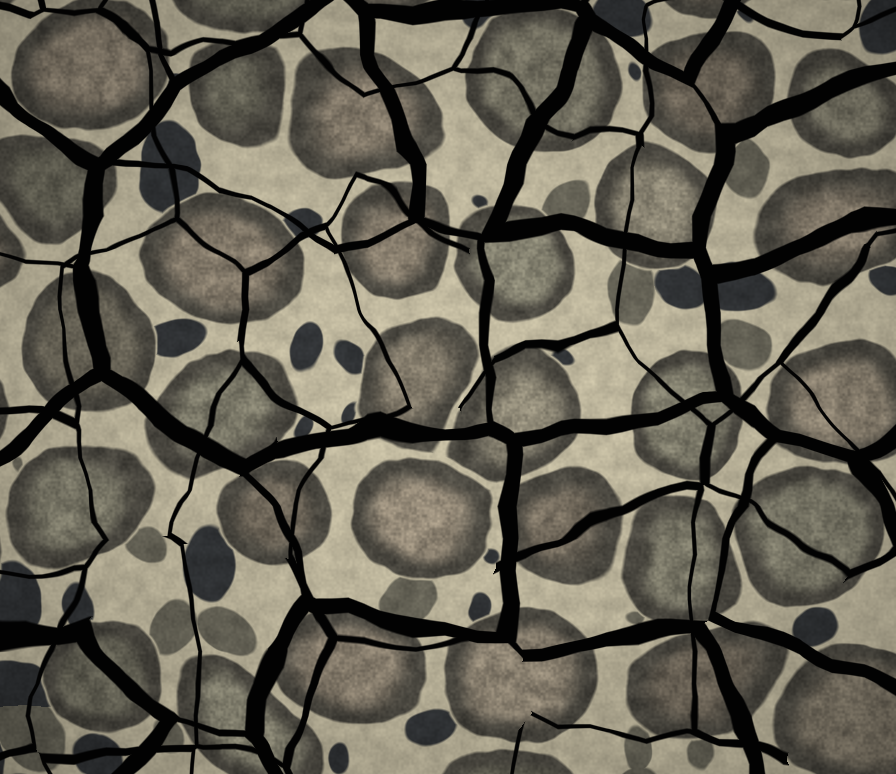
Reproduce this pattern procedurally as a Shadertoy shader.

```glsl
// Cobbles and slate pebbles set in pale mortar, overlaid with black jagged cracks.
// Stones are jittered ellipses kept apart by a gap; pebbles fill what is left.
// Cracks are borders of two warped Voronoi networks, with a width for each border.

const vec3 MORTAR = vec3(0.74, 0.71, 0.61);
const vec3 STONE_BROWN = vec3(0.54, 0.50, 0.435);
const vec3 STONE_GREY = vec3(0.49, 0.48, 0.415);
const vec3 RIM = vec3(0.29, 0.28, 0.25);
const vec3 SLATE = vec3(0.19, 0.20, 0.21);
const vec3 PEBBLE_GREY = vec3(0.40, 0.39, 0.34);
const vec3 CRACK = vec3(0.008);

float hash(vec2 p) {
    return fract(sin(dot(p, vec2(127.1, 311.7))) * 43758.5);
}

vec2 hash2(vec2 p) {
    return vec2(hash(p), hash(p + 57.3));
}

mat2 rotation(float a) {
    return mat2(cos(a), sin(a), -sin(a), cos(a));
}

// Value noise; kink 0 is smooth, kink 1 is piecewise linear
float noise(vec2 p, float kink) {
    vec2 i = floor(p), f = fract(p);
    f = mix(f * f * (3.0 - 2.0 * f), f, kink);
    float low = mix(hash(i), hash(i + vec2(1, 0)), f.x);
    float high = mix(hash(i + vec2(0, 1)), hash(i + vec2(1, 1)), f.x);
    return mix(low, high, f.y);
}

float fbm(vec2 p) {
    float sum = 0.0, amp = 0.5;
    for (int i = 0; i < 4; i++) {
        sum += amp * noise(p, 0.0);
        p = rotation(0.6) * p * 2.03;
        amp *= 0.5;
    }
    return sum / 0.9375;
}

vec2 warp(vec2 p, float freq, float kink) {
    p *= freq;
    return vec2(noise(p + 3.7, kink), noise(p + 41.2, kink)) - 0.5;
}

// Large stones: x = signed distance, y = random value of the stone
vec2 cobbles(vec2 p, float cell) {
    vec2 base = floor(p / cell);
    float first = 9.0, second = 9.0, id = 0.0;
    for (int k = 0; k < 9; k++) {
        vec2 c = base + vec2(k % 3 - 1, k / 3 - 1);
        vec2 center = (c + 0.2 + 0.6 * hash2(c)) * cell;
        vec2 radii = cell * mix(vec2(0.38, 0.34), vec2(0.60, 0.48), hash2(c + 9.1));
        vec2 q = rotation((hash(c + 5.5) - 0.5) * 1.6) * (p - center);
        float d = (length(q / radii) - 1.0) * radii.y;
        if (d < first) { second = first; first = d; id = hash(c + 2.3); }
        else second = min(second, d);
    }
    // Rounded maximum of the ellipse and the gap to the neighbour
    float gap = 0.5 * (first - second) + 0.005;
    float h = max(0.02 - abs(first - gap), 0.0);
    return vec2(max(first, gap) + h * h * 12.5, id);
}

// Small pebbles sized to the free space around their centers
vec2 pebbles(vec2 p, float cell) {
    vec2 base = floor(p / cell), best = vec2(9.0, 0.0);
    for (int k = 0; k < 9; k++) {
        vec2 c = base + vec2(k % 3 - 1, k / 3 - 1);
        vec2 center = (c + 0.25 + 0.5 * hash2(c + 17.0)) * cell;
        float room = cobbles(center, 0.2).x - 0.003;
        float r = min(room, 0.042);
        if (r < 0.006 || hash(c + 31.0) > 0.9) continue;
        vec2 q = rotation(6.28 * hash(c + 23.0)) * (p - center);
        float d = length(q * vec2(0.72, 1.05)) - r;
        if (d < best.x) best = vec2(d, hash(c + 71.0));
    }
    return best;
}

// Signed distance to Voronoi borders; widths = thin and thick half width
float cracks(vec2 p, float cell, vec2 widths, float thickShare, float dropShare) {
    vec2 base = floor(p / cell), home = base, toHome = vec2(9.0);
    for (int k = 0; k < 9; k++) {
        vec2 c = base + vec2(k % 3 - 1, k / 3 - 1);
        vec2 v = (c + 0.1 + 0.8 * hash2(c + 13.0)) * cell - p;
        if (dot(v, v) < dot(toHome, toHome)) { toHome = v; home = c; }
    }
    float best = 9.0;
    for (int k = 0; k < 25; k++) {
        vec2 c = home + vec2(k % 5 - 2, k / 5 - 2);
        float pick = hash(c + home + 0.5);
        if (c == home || pick < dropShare) continue;
        vec2 v = (c + 0.1 + 0.8 * hash2(c + 13.0)) * cell - p;
        float d = dot(0.5 * (toHome + v), normalize(v - toHome));
        best = min(best, d - (pick > 1.0 - thickShare ? widths.y : widths.x));
    }
    return best;
}

void mainImage(out vec4 fragColor, in vec2 fragCoord) {
    vec2 p = fragCoord / iResolution.y + 4.0;
    float px = 1.0 / iResolution.y;
    float grain = noise(p * 300.0, 0.0) - 0.5;
    float mottle = fbm(p * 55.0) - 0.5;

    // Mortar
    vec3 col = MORTAR * (1.0 + 0.22 * mottle + 0.07 * grain);

    // Pebbles
    vec2 sp = p + 0.016 * warp(p, 14.0, 0.0) + 0.004 * warp(p, 60.0, 0.0);
    vec2 stone = cobbles(sp, 0.2);
    vec2 pebble = pebbles(sp, 0.085);
    float pd = max(pebble.x, 0.004 - stone.x);
    vec3 pebbleCol = mix(SLATE, PEBBLE_GREY, step(0.68, pebble.y));
    pebbleCol *= 1.0 + 0.35 * mottle + 0.12 * grain;
    col = mix(col, pebbleCol, 1.0 - smoothstep(-px, px + 0.001, pd));

    // Cobbles with dark uneven rims and speckled faces
    float depth = -stone.x + 0.014 * (fbm(p * 18.0) - 0.5);
    float face = smoothstep(0.008, 0.03 + 0.012 * stone.y, depth);
    vec3 faceCol = mix(STONE_GREY, STONE_BROWN, smoothstep(0.3, 0.6, stone.y));
    faceCol *= 0.83 + 0.27 * fract(stone.y * 7.0);
    vec3 stoneCol = mix(RIM, faceCol, face) * (1.0 + 0.55 * mottle + 0.22 * grain);
    col = mix(col, stoneCol, 1.0 - smoothstep(-px, px + 0.0015, stone.x));

    // Darkened borders
    vec2 v = fragCoord / iResolution.xy - 0.5;
    col *= 1.03 - 0.6 * dot(v, v);

    // Bold and fine cracks
    vec2 bend = 0.05 * warp(p, 8.0, 1.0) + 0.018 * warp(p, 24.0, 1.0);
    float swell = 0.004 * (noise(p * 9.0, 0.0) - 0.5);
    float bold = cracks(p + bend, 0.26, vec2(0.0045, 0.0105), 0.75, 0.06) + swell;
    float fine = cracks(p * vec2(1.0, 0.85) + bend.yx + 7.3, 0.21, vec2(0.003, 0.005), 0.25, 0.25);
    col = mix(col, CRACK, 1.0 - smoothstep(-px, px, min(bold, fine)));

    fragColor = vec4(col, 1.0);
}
```
